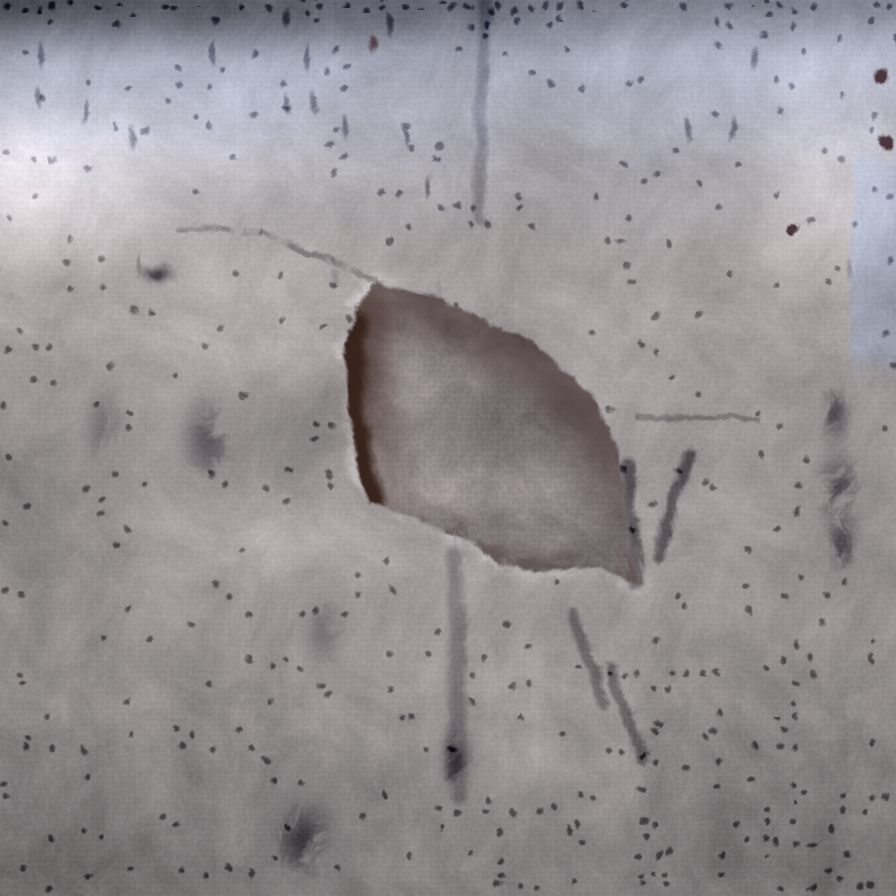
Write a Shadertoy shader that draws this texture.

```glsl
// Weathered plaster wall with a broken hollow, cracks, stains and specks.
// Soft blobs give the light, a ragged polygon distance the hollow,
// warped layered sines and cellular noise the surface.

vec2 hash2(vec2 p) {
    return fract(sin(vec2(dot(p, vec2(127.1, 311.7)), dot(p, vec2(269.5, 183.3)))) * 43758.5);
}

// Layered sines, rotated and warped at each octave
float mottle(vec2 p) {
    float sum = 0., amp = .5;
    for (int i = 0; i < 6; i++) {
        p = mat2(.8, -.6, .6, .8) * p * 1.85 + .7 * sin(p.yx * 1.3 + float(i));
        sum += amp * sin(p.x) * sin(p.y);
        amp *= .68;
    }
    return sum;
}

// Cellular noise: distance to the nearest seed and its random id
vec2 cell(vec2 p) {
    vec2 best = vec2(9, 0);
    for (int i = 0; i < 9; i++) {
        vec2 c = floor(p) + vec2(i % 3 - 1, i / 3 - 1), h = hash2(c);
        float d = length(c + .2 + .6 * h - p);
        if (d < best.x) best = vec2(d, fract(h.x * 17. + h.y * 29.));
    }
    return best;
}

float blob(vec2 p, float x, float y, float w, float h) {
    vec2 q = (p - vec2(x, y)) / vec2(w, h);
    return exp(-dot(q, q));
}

float segment(vec2 p, vec2 a, vec2 b) {
    vec2 e = b - a;
    return length(p - a - e * clamp(dot(p - a, e) / dot(e, e), 0., 1.));
}

float stroke(vec2 p, vec2 a, vec2 b, float width) {
    return 1. - smoothstep(.2 * width, width, segment(p, a, b));
}

// Signed distance to the outline of the hollow, negative inside
float hollow(vec2 p) {
    vec2 v[18] = vec2[18](
        vec2(.423, .687), vec2(.475, .674), vec2(.547, .642), vec2(.612, .603), vec2(.664, .557),
        vec2(.684, .512), vec2(.697, .453), vec2(.703, .388), vec2(.718, .347), vec2(.67, .365),
        vec2(.612, .362), vec2(.56, .368), vec2(.527, .398), vec2(.48, .414), vec2(.41, .44),
        vec2(.388, .551), vec2(.384, .609), vec2(.397, .655));
    float d = 9., side = 1.;
    for (int i = 0; i < 18; i++) {
        vec2 a = v[i], b = v[(i + 17) % 18];
        d = min(d, segment(p, a, b));
        if ((a.y > p.y) != (b.y > p.y) && p.x < a.x + (b.x - a.x) * (p.y - a.y) / (b.y - a.y)) side = -side;
    }
    return side * d;
}

void mainImage(out vec4 fragColor, in vec2 fragCoord) {
    vec2 p = fragCoord / iResolution.xy;
    float broad = mottle(p * 4.), fine = mottle(p * 23. + 5.);
    float grain = cell(p * 170.).x - .45, ragged = smoothstep(-.5, .5, fine);
    vec2 r = p + .006 * vec2(fine, mottle(p * 21. + 9.));

    // Broad light and shade
    float tone = .595 + .03 * smoothstep(.1, .7, p.y) - .07 * smoothstep(.3, 0., p.y);
    tone += .24 * blob(p, 0., .8, .15, .09) + .11 * blob(p, .2, .84, .25, .09);
    tone += .16 * blob(p, .93, .79, .09, .13) + .09 * blob(p, .85, .95, .35, .1);
    tone += .1 * blob(p, .31, .4, .14, .06) + .06 * blob(p, .27, .64, .13, .1);
    tone -= .09 * blob(p, 0., .45, .12, .14) + .11 * blob(p, 0., 0., .25, .3);
    tone -= .07 * blob(p, 1., .05, .3, .25) + .08 * blob(p, .33, .52, .07, .06);
    tone -= mix(.32, .16, p.x) * smoothstep(.925, 1., p.y + .01 * broad);
    tone += .045 * (broad + fine) + .05 * grain;
    tone += .025 * mottle(p * vec2(28, 6)) * smoothstep(.45, .2, p.y);
    float cool = smoothstep(.7, .98, p.y + .04 * broad);
    cool = max(cool, smoothstep(.945, .957, r.x) * smoothstep(.58, .61, r.y) * smoothstep(.85, .81, r.y));
    vec3 col = tone * mix(vec3(1.025, .985, .99), vec3(.97, .995, 1.09), cool);

    // Seams, scratches and cracks
    float dark = .13 * stroke(r, vec2(.535, .76), vec2(.54, 1), .012);
    dark += .14 * stroke(r, vec2(.51, .11), vec2(.51, .38), .015);
    dark += .18 * stroke(r, vec2(.638, .31), vec2(.675, .215), .011);
    dark += .2 * stroke(r, vec2(.682, .255), vec2(.718, .155), .01);
    dark += .26 * stroke(r, vec2(.7, .48), vec2(.712, .35), .012);
    dark += .26 * stroke(r, vec2(.765, .495), vec2(.735, .38), .01);
    dark += .14 * stroke(r, vec2(.71, .535), vec2(.85, .53), .005);
    dark += .2 * ragged * stroke(r, vec2(.2, .745), vec2(.29, .74), .006);
    dark += .2 * ragged * stroke(r, vec2(.29, .74), vec2(.42, .688), .006);

    // Stains, chips and scattered specks
    float stain = .32 * (blob(r, .933, .54, .016, .03) + blob(r, .94, .455, .025, .035));
    stain += .3 * (blob(r, .943, .39, .014, .025) + blob(r, .34, .065, .028, .04));
    stain += .26 * (blob(r, .515, .145, .017, .04) + blob(r, .235, .51, .025, .045));
    stain += .16 * (blob(r, .365, .3, .02, .05) + blob(r, .12, .52, .02, .05));
    dark += ragged * stain + .42 * blob(r, .175, .695, .016, .009);
    vec2 speck = cell(r * 58.), drip = cell(r * vec2(36, 11));
    float crowd = .1 + .55 * smoothstep(.965, 1., p.y) + .25 * blob(p, .83, .08, .15, .12);
    dark += .26 * step(1. - crowd, speck.y) * smoothstep(.32, .08, speck.x);
    dark += .24 * step(.87, drip.y) * smoothstep(.2, .04, drip.x) * smoothstep(.65, .75, p.y);
    col -= dark * vec3(1, 1, .94);
    float rust = blob(r, .984, .914, .01, .01) + blob(r, .991, .84, .008, .008);
    rust += blob(r, .886, .747, .007, .007) + .6 * blob(r, .415, .95, .008, .012);
    col = mix(col, vec3(.29, .21, .24), smoothstep(.2, .7, rust));

    // Hollow: dusty floor, brown upper rim, crumbling lower lip
    float d = hollow(r), upper = smoothstep(-.08, .08, p.y - .86 + .6 * p.x);
    float dust = .49 + .08 * blob(p, .48, .54, .06, .1) + .07 * blob(p, .5, .45, .15, .04);
    vec3 inside = (dust + .07 * (fine + grain) + .05 * broad) * vec3(1.03, .975, .965);
    inside = mix(inside, vec3(.36, .3, .3) + .05 * fine, .85 * upper * smoothstep(-.075, -.015, d));
    inside -= .12 * ragged * blob(p, .59, .53, .07, .035);
    float lip = smoothstep(-.035, -.008, d) * smoothstep(.46, .41, p.y);
    inside = mix(inside, vec3(.33, .28, .28), .75 * lip * ragged);
    float wall = min(segment(r, vec2(.395, .64), vec2(.39, .55)), segment(r, vec2(.39, .55), vec2(.414, .443)));
    inside = mix(inside, vec3(.33, .25, .23), .75 * smoothstep(.065, .01, wall) * smoothstep(.4, .6, p.y));
    inside = mix(inside, vec3(.22, .14, .11), smoothstep(.022, .007, wall));

    // Pale broken edge around the smoothed border
    float pale = smoothstep(.47, .39, p.x) + .6 * smoothstep(.46, .4, p.y);
    col += .11 * min(pale, 1.) * smoothstep(.018, .003, d) * ragged;
    col = mix(col, inside, smoothstep(.003, -.003, d));
    fragColor = vec4(clamp(col, 0., 1.), 1);
}
```
